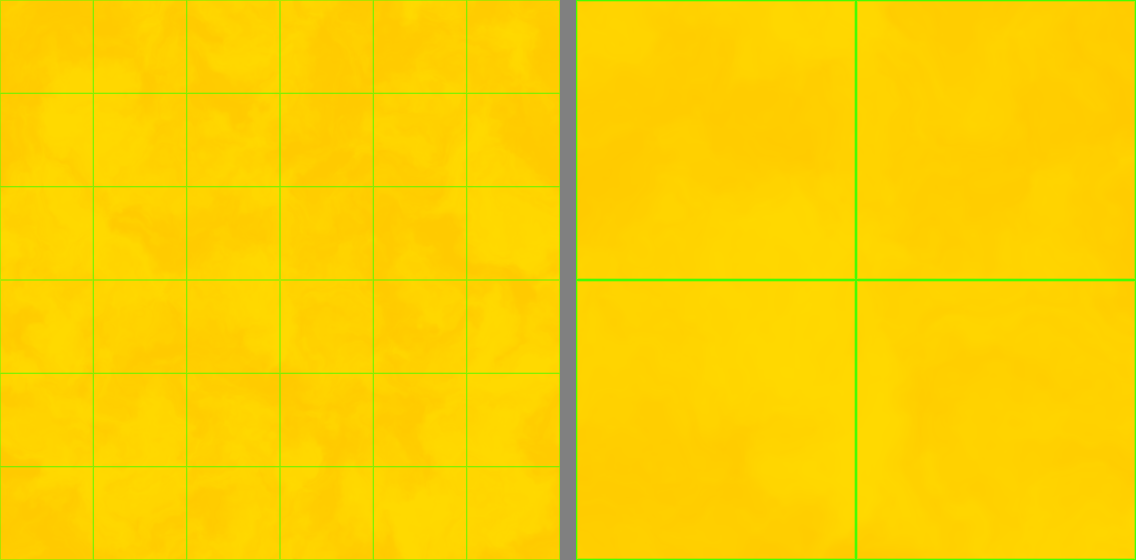
Left, the full canvas; right, a detail of the centre.
Give the GLSL for this pattern, as a WebGL 2 fragment shader.

```glsl
#version 300 es
precision highp float;

#define REPEATS 6.0
#define LINE_HALF_WIDTH 0.00072
#define EDGE_PIXELS 1.5
#define CLOUD_CELLS 12
#define WARP_CELLS 9
#define WARP_AMOUNT 0.16
#define OCTAVES 5
#define DEEP_YELLOW vec3(1.0, 0.792, 0.0)
#define LIGHT_YELLOW vec3(1.0, 0.850, 0.0)
#define LINE_GREEN vec3(0.25, 1.0, 0.0)

uniform vec2 u_resolution;
out vec4 fragColor;

float hash(ivec2 cell, int seed) {
    uint h = uint(cell.x) * 1597334677u ^ uint(cell.y) * 3812015801u ^ uint(seed) * 2798796415u;
    h = (h ^ (h >> 16)) * 2146121005u;
    h = (h ^ (h >> 15)) * 2221713035u;
    return float((h ^ (h >> 16)) >> 8) / 16777216.0;
}

// Wraps a lattice point into 0 .. period - 1, also for negative cells.
ivec2 wrapCell(ivec2 cell, int period) {
    return ((cell % period) + period) % period;
}

// Value noise that repeats once over the unit square.
float tiledNoise(vec2 uv, int period, int seed) {
    vec2 p = uv * float(period);
    ivec2 cell = ivec2(floor(p));
    vec2 f = fract(p);
    f = f * f * f * (f * (f * 6.0 - 15.0) + 10.0);
    float a = hash(wrapCell(cell, period), seed);
    float b = hash(wrapCell(cell + ivec2(1, 0), period), seed);
    float c = hash(wrapCell(cell + ivec2(0, 1), period), seed);
    float d = hash(wrapCell(cell + ivec2(1, 1), period), seed);
    return mix(mix(a, b, f.x), mix(c, d, f.x), f.y);
}

float tiledFbm(vec2 uv, int period, int seed) {
    float sum = 0.0;
    float total = 0.0;
    float amplitude = 1.0;
    for (int i = 0; i < OCTAVES; i++) {
        sum += amplitude * tiledNoise(uv, period, seed + i);
        total += amplitude;
        amplitude *= 0.55;
        period *= 2;
    }
    return sum / total;
}

// Smoky wear, drawn out into faint strands by a warped domain.
float smokyWear(vec2 uv) {
    vec2 warp = vec2(tiledFbm(uv, WARP_CELLS, 11), tiledFbm(uv, WARP_CELLS, 31)) - 0.5;
    return smoothstep(0.2, 0.8, tiledFbm(uv + WARP_AMOUNT * warp, CLOUD_CELLS, 51));
}

// Coverage of the grid lines along the borders of the squares.
float gridLines(vec2 uv, float pixel) {
    vec2 toBorder = abs(fract(uv * REPEATS + 0.5) - 0.5) / REPEATS;
    vec2 coverage = clamp((LINE_HALF_WIDTH - toBorder) / (EDGE_PIXELS * pixel) + 0.5, 0.0, 1.0);
    return max(coverage.x, coverage.y);
}

void main() {
    vec2 uv = gl_FragCoord.xy / u_resolution;
    float pixel = 1.0 / min(u_resolution.x, u_resolution.y);
    vec3 ground = mix(DEEP_YELLOW, LIGHT_YELLOW, smokyWear(uv));
    fragColor = vec4(mix(ground, LINE_GREEN, gridLines(uv, pixel)), 1.0);
}
```
